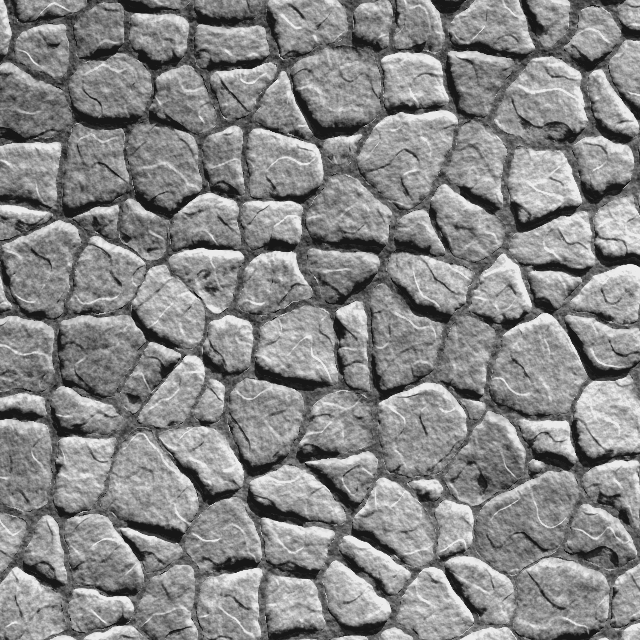
Reproduce this texture procedurally as a Shadertoy shader.

```glsl
// Dry grey fieldstone wall in raking light from above.
// A warped, weighted Voronoi diagram lays out the stones; domed, tilted and
// chipped relief is lit by its slope, with short cast shadows and fine grain.

const float STONES_ACROSS = 10.0;
const vec2  LIGHT_DIR = vec2(0.34, 0.94);
const float LIGHT_GAIN = 0.23;
const float SHADOW_DEPTH = 0.70;
const float SIZE_SPREAD = 0.50;
const float STONE_HEIGHT = 0.15;
const float BEVEL = 0.19;
const float ROUGHNESS = 0.055;
const float STONE_GREY = 0.60;
const float MORTAR_GREY = 0.47;
const float GRAIN = 0.17;

struct Stone {
    float edge;   // distance inside the stone outline, negative in mortar
    vec2 id;
    vec2 local;   // position relative to the stone centre
};

vec2 hash2(vec2 p) {
    vec3 q = fract(p.xyx * vec3(0.1031, 0.1030, 0.0973));
    q += dot(q, q.yzx + 33.33);
    return fract((q.xx + q.yz) * q.zy);
}

// Gradient noise, roughly -0.7 to 0.7
float gradDot(vec2 cell, vec2 f, vec2 corner) {
    return dot(hash2(cell + corner) * 2.0 - 1.0, f - corner);
}

float noise(vec2 p) {
    vec2 i = floor(p), f = p - i;
    vec2 u = f * f * f * (f * (f * 6.0 - 15.0) + 10.0);
    float low = mix(gradDot(i, f, vec2(0, 0)), gradDot(i, f, vec2(1, 0)), u.x);
    float high = mix(gradDot(i, f, vec2(0, 1)), gradDot(i, f, vec2(1, 1)), u.x);
    return mix(low, high, u.y);
}

float fbm(vec2 p) {
    float sum = 0.0, amp = 1.0;
    for (int k = 0; k < 4; k++) {
        sum += amp * noise(p);
        p = mat2(1.6, 1.2, -1.2, 1.6) * p + 7.3;
        amp *= 0.52;
    }
    return sum;
}

float smoothMin(float a, float b, float k) {
    float h = max(k - abs(a - b), 0.0) / k;
    return min(a, b) - h * h * k * 0.25;
}

// Centre in xy, size weight in z
vec3 stoneSite(vec2 id) {
    float size = hash2(id + 71.0).x;
    return vec3(id + 0.5 + 0.82 * (hash2(id) - 0.5), SIZE_SPREAD * size * size);
}

Stone findStone(vec2 p) {
    p += 0.20 * vec2(noise(p * 1.1), noise(p * 1.1 + 40.0));
    p += 0.07 * vec2(noise(p * 3.7 + 9.0), noise(p * 3.7 + 60.0));
    p += 0.016 * vec2(noise(p * 12.0), noise(p * 12.0 + 25.0));
    vec2 cell = floor(p), id = cell;
    vec3 site = vec3(0.0);
    float best = 1e5;
    for (int y = -2; y <= 2; y++)
    for (int x = -2; x <= 2; x++) {
        vec2 c = cell + vec2(x, y);
        vec3 s = stoneSite(c);
        float power = dot(p - s.xy, p - s.xy) - s.z;
        if (power < best) { best = power; id = c; site = s; }
    }
    // Straight borders to the neighbours, joined with rounded corners
    float edge = 1.0;
    for (int y = -2; y <= 2; y++)
    for (int x = -2; x <= 2; x++) {
        if (x == 0 && y == 0) continue;
        vec3 s = stoneSite(id + vec2(x, y));
        float power = dot(p - s.xy, p - s.xy) - s.z;
        edge = smoothMin(edge, (power - best) / (2.0 * distance(s.xy, site.xy)), 0.13);
    }
    float gap = 0.015 + 0.055 * hash2(id + 13.0).y;
    return Stone(edge - gap, id, p - site.xy);
}

float relief(vec2 p, Stone s) {
    float inside = clamp(s.edge / BEVEL, 0.0, 1.0);
    float dome = 1.0 - pow(1.0 - inside, 2.5);
    vec2 tilt = hash2(s.id + 5.0) - 0.5;
    float plane = dot(s.local, tilt) * 0.5;
    float facet = -0.30 * max(dot(s.local, tilt.yx * vec2(2.0, -2.0)) - 0.05, 0.0);
    float chip = 0.05 * smoothstep(-0.04, 0.04, noise(s.local * 2.1 + s.id * 3.7));
    float body = dome * (STONE_HEIGHT + plane + facet + chip);
    return body + ROUGHNESS * fbm(p * 5.0 + s.id * 1.7 * step(0.0, s.edge));
}

float heightAt(vec2 p) {
    return relief(p, findStone(p));
}

void mainImage(out vec4 fragColor, in vec2 fragCoord) {
    vec2 uv = fragCoord / iResolution.y;
    vec2 p = uv * STONES_ACROSS + 20.0;
    Stone s = findStone(p);
    float h = relief(p, s);

    // Slope toward the light, and shadow from taller stone on that side
    float reach = 0.022;
    float slope = (heightAt(p + LIGHT_DIR * reach) - h) / reach;
    float blocked = 0.0;
    for (int k = 1; k <= 3; k++) {
        float t = 0.055 * float(k);
        blocked = max(blocked, heightAt(p + LIGHT_DIR * t) - h - 0.62 * t);
    }
    float shadow = smoothstep(0.0, 0.05, blocked);

    // Stone tone, stains and mineral grain
    float onStone = smoothstep(-0.015, 0.015, s.edge);
    vec2 tint = hash2(s.id + 31.0);
    float tone = STONE_GREY + 0.17 * (tint.x - 0.5) + 0.12 * fbm(p * 1.7 + s.id);
    float grey = mix(MORTAR_GREY + 0.10 * noise(p * 2.0), tone, onStone);
    grey += 0.09 * noise(uv * 2.3 + 3.0) + 0.08 * (uv.x - uv.y);
    float angle = 3.14 * tint.y;
    vec2 axis = vec2(cos(angle), sin(angle));
    vec2 g = vec2(dot(uv, axis), dot(uv, vec2(-axis.y, axis.x)) * 1.6);
    float grain = noise(g * 75.0) + noise(g * 150.0 + 8.0) * 0.9;

    grey *= mix(0.72, 1.0, smoothstep(-0.06, 0.07, s.edge));
    grey -= LIGHT_GAIN * clamp(slope, -1.3, 1.6);
    grey += GRAIN * grain;
    grey *= 1.0 - SHADOW_DEPTH * shadow;
    grey = clamp(grey, 0.09, 0.92);
    fragColor = vec4(vec3(grey), 1.0);
}
```
